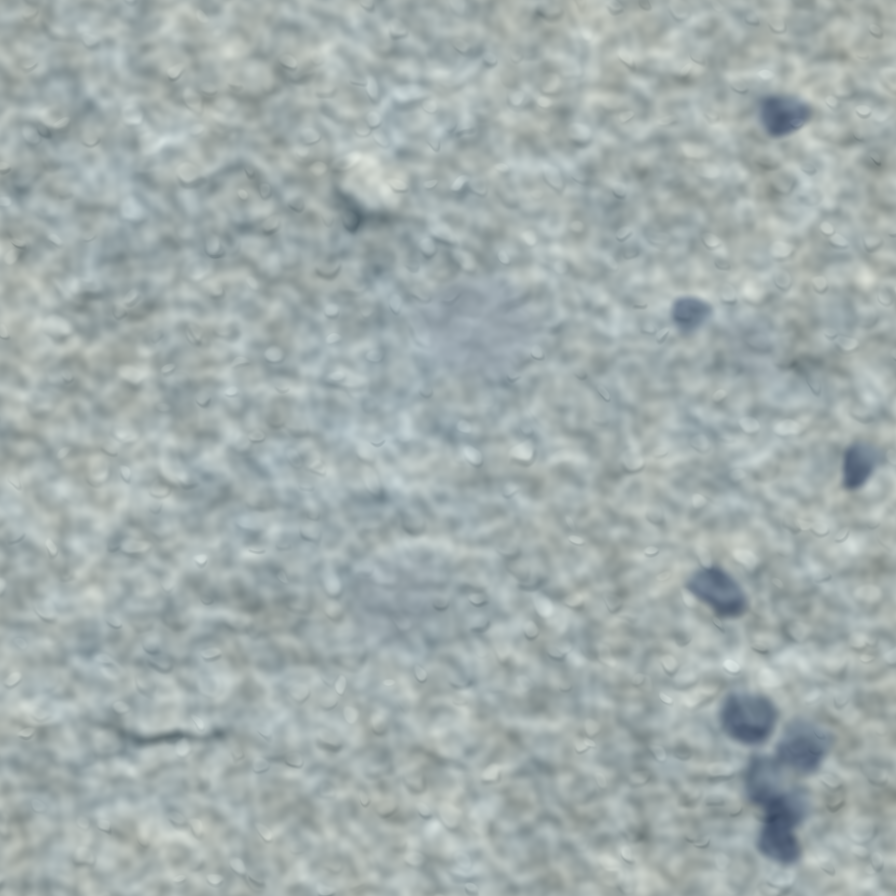
Give the GLSL for this texture, as a Shadertoy shader.

```glsl
#define BASE vec3(0.642, 0.686, 0.685)
#define SLATE vec3(0.45, 0.52, 0.58)
#define DEEP_BLUE vec3(0.26, 0.32, 0.42)
#define PALE_BLUE vec3(0.585, 0.635, 0.67)
#define GRIT_SCALE 38.0
#define GRIT_CONTRAST 0.125
#define RELIEF 0.035
#define PEBBLE_CONTRAST 0.085
#define BROAD_CONTRAST 0.065
#define WARMTH 0.045

float hash(vec2 p) {
    vec3 q = fract(p.xyx * vec3(0.1031, 0.1030, 0.0973));
    q += dot(q, q.yzx + 33.33);
    return fract((q.x + q.y) * q.z);
}

vec2 hash2(vec2 p) {
    return vec2(hash(p + 17.3), hash(p + 71.9));
}

// Gradient noise, roughly -0.7 to 0.7
float corner(vec2 cell, vec2 offset) {
    float a = 6.2832 * hash(cell + 200.0);
    return dot(vec2(cos(a), sin(a)), offset);
}

float noise(vec2 p) {
    vec2 i = floor(p), f = fract(p);
    vec2 u = f * f * f * (f * (f * 6.0 - 15.0) + 10.0);
    vec2 e = vec2(1.0, 0.0);
    return mix(mix(corner(i, f), corner(i + e.xy, f - e.xy), u.x),
               mix(corner(i + e.yx, f - e.yx), corner(i + 1.0, f - 1.0), u.x), u.y);
}

// Soft-edged oval, turned by angle and flattened by squash
float oval(vec2 d, float r, float angle, float squash) {
    float c = cos(angle), s = sin(angle);
    d = vec2(c * d.x + s * d.y, (c * d.y - s * d.x) * squash);
    return 1.0 - smoothstep(0.55 * r, 1.15 * r, length(d));
}

// Height of the rough grit: blurred lumps of several sizes
float grit(vec2 p) {
    vec2 q = p * GRIT_SCALE;
    q += 0.2 * vec2(noise(q * 0.6 + 9.0), noise(q * 0.6 + 31.0));
    float h = noise(q * vec2(0.9, 1.05)) + 0.6 * noise(q.yx * 1.7 + 5.0);
    return h + 0.6 * noise(q * 0.45 + 13.0);
}

// Scattered pebbles, each with a dark crescent below
float pebbles(vec2 p, float scale, float density) {
    vec2 q = p * scale;
    q += 0.16 * vec2(noise(q * 1.9), noise(q * 1.9 + 40.0));
    float tone = 0.0;
    for (int y = -1; y <= 1; y++)
    for (int x = -1; x <= 1; x++) {
        vec2 cell = floor(q) + vec2(x, y);
        if (hash(cell + scale) > density) continue;
        vec2 d = q - cell - hash2(cell + scale * 2.0);
        vec2 form = hash2(cell + scale * 3.0);
        float r = mix(0.26, 0.56, form.x * form.x);
        float angle = 1.8 * form.y - 1.2;
        float squash = 1.1 + 0.8 * hash(cell + 5.0);
        float body = oval(d, r, angle, squash);
        float below = oval(d + vec2(-0.1, 0.45) * r, r, angle, squash) * (1.0 - body);
        tone += body * mix(-0.3, 1.0, hash(cell + 11.0)) - 1.3 * hash(cell + 23.0) * below;
    }
    return clamp(tone, -1.4, 1.5);
}

void mainImage(out vec4 fragColor, in vec2 fragCoord) {
    vec2 p = fragCoord / iResolution.y;
    vec2 rough = p + 0.014 * vec2(noise(p * 21.0), noise(p * 21.0 + 60.0));

    // Grit lit from above
    float h = grit(p);
    float lit = h - grit(p + vec2(0.003, 0.010));
    float tone = GRIT_CONTRAST * h + RELIEF * lit;
    tone += PEBBLE_CONTRAST * (0.75 * pebbles(p, 29.0, 0.6) + 0.8 * pebbles(p, 14.0, 0.35));
    tone += BROAD_CONTRAST * (noise(p * 5.0 + 3.0) + noise(p * 11.0 + 17.0));

    // One long flat stone and one round pale stone
    vec2 slab = rough - vec2(0.19, 0.205), knob = rough - vec2(0.42, 0.80);
    float slabTop = oval(slab, 0.09, -0.05, 3.4);
    float knobTop = oval(knob, 0.046, -0.5, 1.2);
    tone += 0.04 * slabTop + 0.11 * knobTop;
    tone -= 0.22 * oval(slab + vec2(0.0, 0.013), 0.09, -0.05, 3.4) * (1.0 - slabTop);
    tone -= 0.20 * oval(knob + vec2(0.012, 0.016), 0.05, -0.5, 1.2) * (1.0 - knobTop);

    // Cool middle, warmer margins
    float warm = 0.6 * noise(p * 4.0 + 21.0) + 0.7 * noise(p * 24.0 + 8.0);
    warm += 0.9 * length(p - vec2(0.45, 0.5)) - 0.3 + 0.4 * knobTop;
    vec3 color = BASE + tone * vec3(1.04, 1.0, 0.94);
    color += WARMTH * warm * vec3(0.7, 0.0, -0.9);

    // Faint blue-grey patches
    float patches = oval(rough - vec2(0.535, 0.635), 0.082, -0.1, 1.25);
    patches = max(patches, 0.7 * oval(rough - vec2(0.44, 0.33), 0.07, 0.9, 1.4));
    patches = max(patches, 0.7 * oval(rough - vec2(0.84, 0.61), 0.05, -0.9, 1.8));
    color = mix(color, PALE_BLUE + 0.4 * tone, 0.8 * patches);

    // Dark blue stones: a wedge low on the right, then loose ones above
    for (int i = 0; i < 9; i++) {
        float k = float(i);
        vec2 rnd = hash2(vec2(k, 4.0));
        bool wedge = i < 5;
        float side = mod(k, 2.0) - 0.5;
        vec2 center = wedge
            ? vec2(0.87 + 0.018 * k * side, 0.06 + 0.035 * k)
            : vec2(0.74 + 0.24 * rnd.x, 0.18 * (k - 5.0) + 0.24 + 0.12 * rnd.y);
        float r = wedge ? 0.034 + 0.002 * k : mix(0.026, 0.038, rnd.y);
        vec2 d = rough - center;
        float angle = wedge ? 1.4 - 1.2 * side : 2.0 * rnd.x - 1.0;
        float stone = oval(d, r, angle, 1.3);
        float shade = smoothstep(-0.9, 1.0, -0.8 * d.y / r + 2.0 * noise(p * 26.0 + k));
        color = mix(color, mix(SLATE, DEEP_BLUE, shade) + 0.5 * tone, 0.85 * stone);
    }
    fragColor = vec4(clamp(color, 0.0, 1.0), 1.0);
}
```
